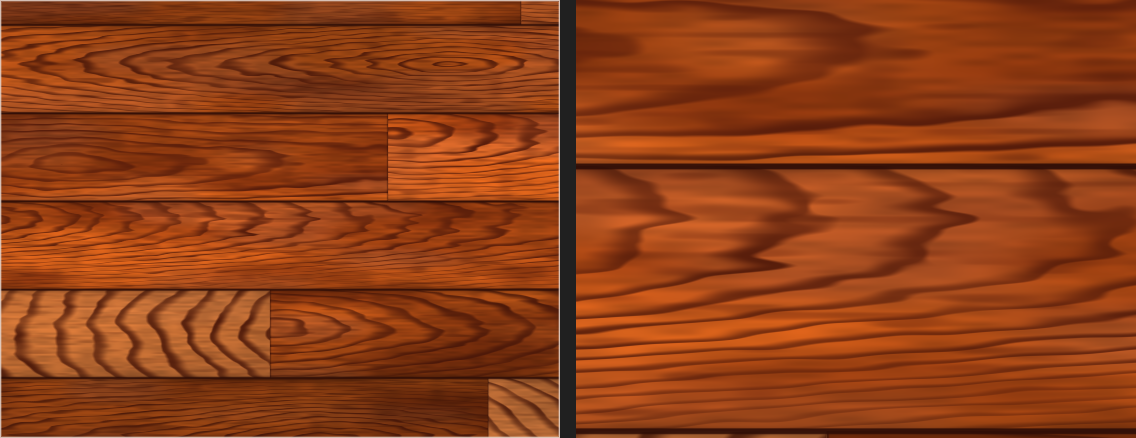
Left: the whole. Right: its middle third, enlarged.
Write a Shadertoy shader that draws this texture.

```glsl
// Draws a floor of stained oak boards with arched grain, dark seams and butt joints.

const float ASPECT = 1.28;       // board layout width, in canvas heights
const float PITCH = 0.2015;      // board height
const float TOP_SEAM = 0.943;    // height of the uppermost seam

const vec3 UMBER = vec3(0.30, 0.095, 0.035);
const vec3 CHESTNUT = vec3(0.46, 0.175, 0.045);
const vec3 AMBER = vec3(0.70, 0.315, 0.085);
const vec3 TAN = vec3(0.80, 0.48, 0.25);
const vec3 DUSTY = vec3(0.60, 0.32, 0.19);
const vec3 SEAM = vec3(0.18, 0.05, 0.025);
const vec3 RIM = vec3(0.90, 0.84, 0.81);

// Per row: butt joint as a share of the width (above 1 means none), and brightness
const float JOINT[6] = float[6](0.93, 2.0, 0.692, 2.0, 0.483, 0.872);
const float BRIGHTNESS[6] = float[6](0.92, 0.98, 1.12, 1.07, 0.98, 0.90);

// Boards left and right of the joint: ring centre x, centre depth, stretch, taper
const vec4 LEFT_BOARD[6] = vec4[6](
    vec4(0.90, 1.60, 6.0, 0.4), vec4(1.02, 0.45, 5.5, 0.4),
    vec4(0.14, 0.58, 3.0, 2.5), vec4(-0.15, 0.20, 5.5, 0.2),
    vec4(0.85, 0.45, 1.2, 0.2), vec4(0.75, 0.70, 5.5, 0.4));
const vec4 RIGHT_BOARD[6] = vec4[6](
    vec4(1.00, 1.40, 5.0, 0.4), vec4(0.00, 0.50, 5.0, 0.4),
    vec4(0.90, 0.22, 3.6, 0.6), vec4(0.60, 0.30, 5.0, 0.4),
    vec4(0.63, 0.42, 2.7, 0.5), vec4(0.85, 1.05, 0.9, 0.2));

float hash(vec2 p) {
    return fract(sin(dot(p, vec2(127.1, 311.7))) * 43758.5453);
}

float noise(vec2 p) {
    vec2 i = floor(p), f = fract(p);
    f = f * f * (3.0 - 2.0 * f);
    return mix(mix(hash(i), hash(i + vec2(1, 0)), f.x),
               mix(hash(i + vec2(0, 1)), hash(i + vec2(1, 1)), f.x), f.y);
}

float fbm(vec2 p) {
    float sum = 0.0, amp = 0.55;
    for (int i = 0; i < 3; i++) {
        sum += amp * noise(p);
        p = p * 2.1 + 7.3;
        amp *= 0.5;
    }
    return sum;
}

// Growth ring count at offset q from the ring centre
float ringCount(vec2 q, float stretch, float taper, vec2 s) {
    vec2 oval = vec2(q.x / (stretch * (1.0 + taper * abs(q.x))), q.y);
    float rings = (length(oval) + 3.0 * q.y * q.y) * (6.0 + 12.0 * stretch);
    rings += 1.9 * (fbm(s * vec2(2.7, 7.0 + 1.2 * stretch)) - 0.5);
    return rings + 0.08 * stretch * (noise(s * vec2(22.0, 110.0)) - 0.5);
}

// Dark late wood: slow rise, then a sharp edge
float lateWood(float rings, float soft) {
    float r = fract(rings);
    return smoothstep(0.5, 0.86, r) * (1.0 - smoothstep(0.97 - soft, 1.0, r));
}

// Coverage of a line of the given half width at distance d
float line(float d, float halfWidth, float px) {
    return 1.0 - smoothstep(halfWidth - px, halfWidth + px, abs(d));
}

vec3 boardColor(vec2 p, vec2 q, float stretch, float taper, vec2 seed) {
    vec2 s = p + seed;
    float pale = 1.0 - smoothstep(1.0, 2.0, stretch);
    float rings = ringCount(q, stretch, taper, s);
    float late = lateWood(rings, clamp(fwidth(rings), 0.08, 0.35));

    // Broad stain clouds under fine horizontal pores
    float cloud = fbm(s * vec2(2.2, 11.0));
    float fiber = noise(s * vec2(30.0, 210.0));
    float pores = smoothstep(0.55, 0.95, noise(s * vec2(18.0, 150.0) + 31.0));
    vec3 wood = mix(CHESTNUT, AMBER, smoothstep(0.2, 0.62, cloud));
    wood = mix(wood, DUSTY, 0.4 * smoothstep(0.45, 0.8, noise(s * vec2(4.0, 17.0) + 5.0)));
    wood = mix(wood, TAN, 0.8 * pale);
    wood *= 0.9 + 0.2 * fiber;
    wood = mix(wood, UMBER, 0.34 * pores * (1.0 - 0.5 * pale));
    wood *= 0.84 + 0.34 * noise(s * vec2(2.0, 5.0) + 17.0);

    // Ring lines break up along the grain and fade away from the centre
    float strength = 0.5 + 0.5 * noise(s * vec2(6.0, 30.0) + 11.0);
    strength *= 1.0 - 0.5 * smoothstep(0.08, 0.16, abs(q.y)) * (1.0 - pale);
    return mix(wood, UMBER, late * strength);
}

void mainImage(out vec4 fragColor, in vec2 fragCoord) {
    vec2 uv = fragCoord / iResolution.xy;
    vec2 p = uv * vec2(ASPECT, 1.0);
    float px = 1.0 / iResolution.y;

    // Find the row, and the board on either side of its joint
    float depth = (TOP_SEAM - p.y) / PITCH;
    int row = clamp(int(floor(depth)) + 1, 0, 5);
    float v = fract(depth);
    float fromJoint = p.x - JOINT[row] * ASPECT;
    bool isRight = fromJoint > 0.0;
    vec4 board = isRight ? RIGHT_BOARD[row] : LEFT_BOARD[row];
    vec2 seed = vec2(float(row) * 3.7, isRight ? 9.1 : 2.3);

    vec2 q = vec2(p.x - board.x, (v - board.y) * PITCH);
    vec3 color = boardColor(p, q, board.z, board.w, seed) * BRIGHTNESS[row];

    // Seams with a soft shadow, thinner butt joints
    float toSeam = min(v, 1.0 - v) * PITCH;
    color *= 1.0 - 0.3 * exp(-toSeam * 160.0);
    color = mix(color, SEAM, 0.9 * line(toSeam, 0.0022, px));
    color = mix(color, SEAM, 0.5 * line(fromJoint, 0.0012, px));

    // Pale rim around the floor
    vec2 edge = min(p, vec2(ASPECT, 1.0) - p);
    color = mix(color, RIM, 0.9 * line(min(edge.x, edge.y), 0.0028, px));
    fragColor = vec4(color, 1.0);
}
```
